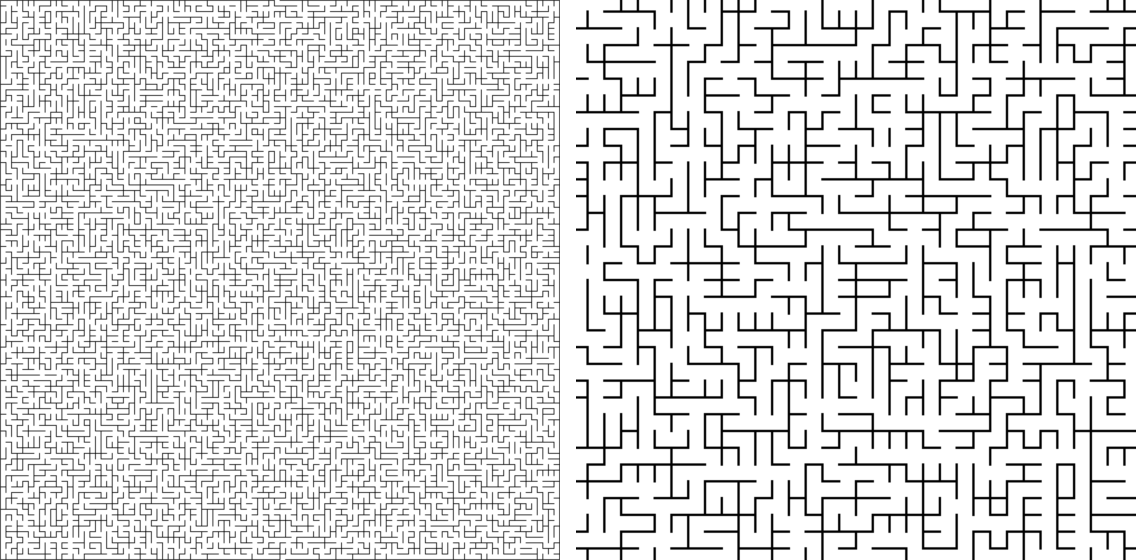
Left: the whole. Right: its middle third, enlarged.
This pattern is drawn by a three.js fragment shader. Its source:

```glsl
varying vec2 vUv;

const float CELLS = 100.0;       // maze cells per side
const float LINE_WIDTH = 0.138;  // in cells
const vec2 TOP_GAP = vec2(49.5, CELLS);
const vec2 BOTTOM_GAP = vec2(50.5, 0.0);
const vec3 PAPER = vec3(1.0);
const vec3 INK = vec3(0.0);
const float SEED = 7.0;

float hash(vec3 p) {
  p = fract(p * vec3(0.1031, 0.1137, 0.0973));
  p += dot(p, p.zyx + 31.32);
  return fract((p.x + p.y) * p.z);
}

bool onRim(vec2 v) {
  return v.x <= 0.0 || v.y <= 0.0 || v.x >= CELLS || v.y >= CELLS;
}

// Every inner vertex points at a random neighbour; the rim is the root.
vec2 drawArrow(vec2 v, float turn) {
  if (onRim(v)) return vec2(0.0);
  float k = floor(4.0 * hash(vec3(v, SEED + 17.0 * turn)));
  float s = k < 2.0 ? 1.0 : -1.0;
  return mod(k, 2.0) < 0.5 ? vec2(s, 0.0) : vec2(0.0, s);
}

// Each pass redraws arrows that run in a closed loop of two or four steps,
// which brings the arrows close to a uniform spanning tree.
vec2 firstPass(vec2 v) {
  vec2 p = v;
  for (int i = 0; i < 4; i++) p += drawArrow(p, 0.0);
  return drawArrow(v, p == v ? 1.0 : 0.0);
}

vec2 secondPass(vec2 v) {
  vec2 p = v;
  for (int i = 0; i < 4; i++) p += firstPass(p);
  return p == v ? drawArrow(v, 2.0) : firstPass(v);
}

vec2 treeArrow(vec2 v) {
  vec2 p = v;
  for (int i = 0; i < 4; i++) p += secondPass(p);
  return p == v ? drawArrow(v, 3.0) : secondPass(v);
}

// 1 if a wall runs from vertex v in direction d
float wall(vec2 v, vec2 arrow, vec2 d) {
  vec2 n = v + d;
  if (min(n.x, n.y) < 0.0 || max(n.x, n.y) > CELLS) return 0.0;
  if (onRim(v) && onRim(n)) {
    vec2 middle = 0.5 * (v + n);
    return middle == TOP_GAP || middle == BOTTOM_GAP ? 0.0 : 1.0;
  }
  return arrow == d || treeArrow(n) == -d ? 1.0 : 0.0;
}

// Edge smoothed by a tent filter, x in filter radii
vec2 softStep(vec2 x) {
  x = clamp(x, -1.0, 1.0);
  return 0.5 + x - 0.5 * x * abs(x);
}

void main() {
  // Inset the grid so that the rim line lies wholly inside the canvas
  float scale = CELLS + LINE_WIDTH;
  float soft = max(fwidth(vUv.x) * scale, 1e-4);
  float halfLine = 0.5 * LINE_WIDTH;
  vec2 grid = vUv * scale - halfLine;
  vec2 vertex = clamp(floor(grid + 0.5), 0.0, CELLS);
  vec2 local = grid - vertex;

  // Coverage across the grid lines, and along the arms of the vertex
  vec2 forward = softStep((halfLine + local) / soft);
  vec2 backward = softStep((halfLine - local) / soft);
  vec2 across = forward + backward - 1.0;

  float ink = 0.0;
  if (max(across.x, across.y) > 0.001) {
    vec2 arrow = treeArrow(vertex);
    vec2 ahead = vec2(0.0);
    vec2 behind = vec2(0.0);
    if (across.y > 0.001) {
      ahead.x = wall(vertex, arrow, vec2(1.0, 0.0));
      behind.x = wall(vertex, arrow, vec2(-1.0, 0.0));
    }
    if (across.x > 0.001) {
      ahead.y = wall(vertex, arrow, vec2(0.0, 1.0));
      behind.y = wall(vertex, arrow, vec2(0.0, -1.0));
    }
    // Add both axes and count their shared joint once
    vec2 along = min(ahead * forward + behind * backward, 1.0);
    vec2 present = max(ahead, behind);
    ink = dot(along, across.yx) - across.x * across.y * present.x * present.y;
  }
  gl_FragColor = vec4(mix(PAPER, INK, clamp(ink, 0.0, 1.0)), 1.0);
}
```
